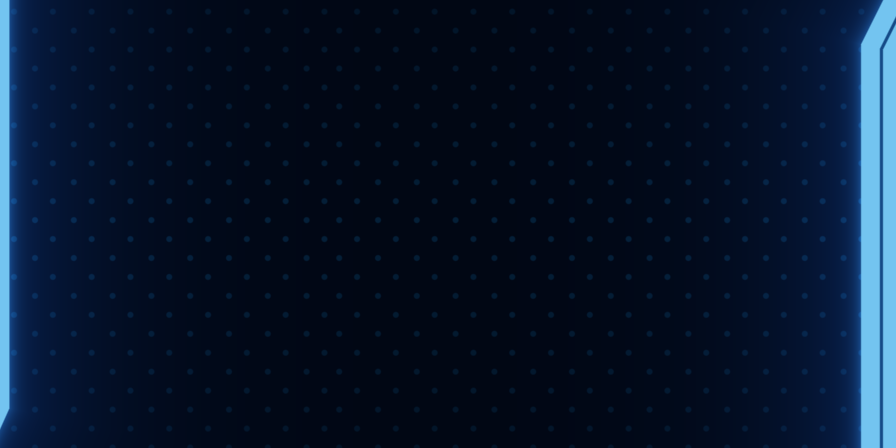
Give the GLSL for this background, as a WebGL 1 fragment shader.

```glsl
precision highp float;
// Dark navy panel with staggered dots, framed by glowing bevelled cyan bars.
uniform vec2 u_resolution;

#define LEFT_EDGE 0.021
#define RIGHT_EDGE 1.922
#define LEFT_BEND 0.0885
#define RIGHT_BEND 0.901
#define GROOVE_DEPTH 0.0455
#define GROOVE_HALF 0.0035
#define DOT_PITCH vec2(0.0866, 0.0423)
#define DOT_ORIGIN vec2(0.797, 0.026)
#define DOT_RADIUS 0.0066
#define DOT_STAGGER 0.46
#define SEAM_X 0.74
#define SEAM_SHIFT 0.0138

const vec3 NAVY = vec3(0.002, 0.025, 0.075);
const vec3 WIDE_GLOW = vec3(0.026, 0.095, 0.215);
const vec3 RIM_GLOW = vec3(0.06, 0.17, 0.26);
const vec3 DOT_COLOR = vec3(0.012, 0.095, 0.14);
const vec3 BAR_COLOR = vec3(0.45, 0.77, 0.94);
const vec3 GROOVE_COLOR = vec3(0.08, 0.29, 0.53);

// Antialiased coverage of a signed distance, negative inside.
float coverage(float d) {
  float px = 1.0 / u_resolution.y;
  return 1.0 - smoothstep(-px, px, d);
}

// Left bar, bevelled at its foot.
float leftBar(vec2 p) {
  float side = p.x - LEFT_EDGE;
  return max(side, 0.912 * (side - 0.45 * (p.y - LEFT_BEND)));
}

// Right bar, bevelled at its top.
float rightBar(vec2 p) {
  float side = RIGHT_EDGE - p.x;
  return max(side, 0.894 * (side + 0.5 * (p.y - RIGHT_BEND)));
}

// Staggered dot grid, with a narrower column at the seam.
float dotGrid(vec2 p) {
  vec2 q = vec2(p.x, 1.0 - p.y) - DOT_ORIGIN;
  q.x -= SEAM_SHIFT * (1.0 - step(SEAM_X, p.x));
  float row = floor(q.y / DOT_PITCH.y + 0.5);
  q.x += DOT_STAGGER * DOT_PITCH.x * mod(row, 2.0);
  vec2 cell = (fract(q / DOT_PITCH + 0.5) - 0.5) * DOT_PITCH;
  return coverage(length(cell) - DOT_RADIUS);
}

void main() {
  vec2 p = gl_FragCoord.xy / u_resolution.y;
  p.x *= 2.0 * u_resolution.y / u_resolution.x;
  float left = leftBar(p);
  float right = rightBar(p);
  float bars = min(left, right);
  float gap = max(bars, 0.0);

  // Backdrop and light spilling from the bars
  vec3 color = NAVY + WIDE_GLOW * exp(-4.8 * gap) + RIM_GLOW * exp(-60.0 * gap);

  // Dots, brightest at mid height
  float dotLight = 1.0 - 0.45 * abs(2.0 * p.y - 1.0);
  color += DOT_COLOR * dotLight * dotGrid(p);

  // Bars and the groove following the right bevel
  color = mix(color, BAR_COLOR, coverage(bars));
  float groove = abs(right + GROOVE_DEPTH) - GROOVE_HALF;
  color = mix(color, GROOVE_COLOR, coverage(groove));

  gl_FragColor = vec4(color, 1.0);
}
```
